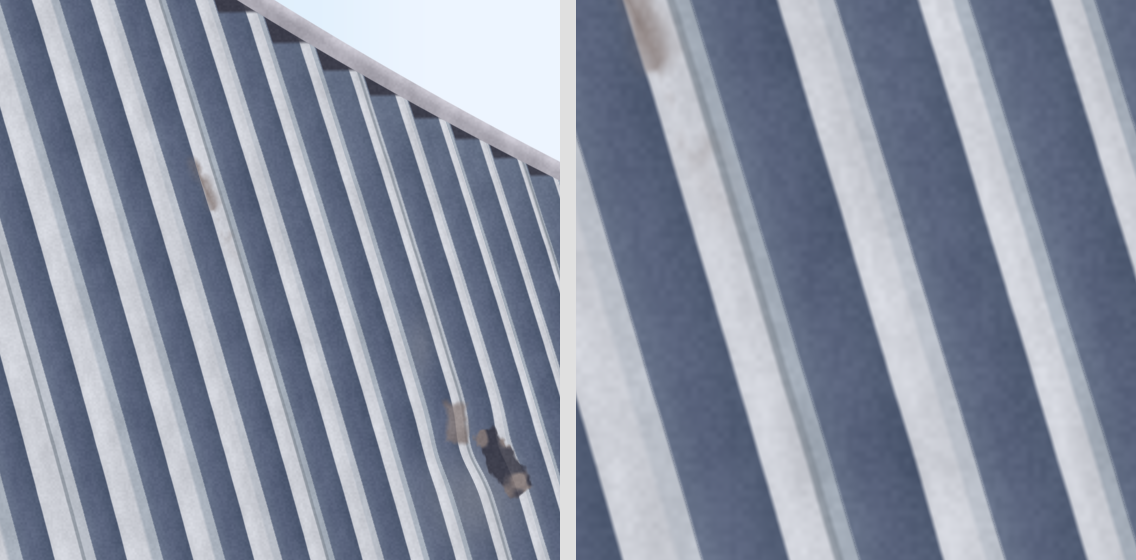
Left, the full canvas; right, a detail of the centre.
Write a WebGL 2 fragment shader that draws this texture.

```glsl
#version 300 es
precision highp float;

uniform vec2 u_resolution;
out vec4 outColor;

// Rib perspective: x = (pitch * k + shift) / (1 + SHRINK * k)
const float SHRINK = 0.0454;
const vec2 PITCH = vec2(0.122, 0.1393);   // at top, bottom
const vec2 SHIFT = vec2(-0.182, 0.098);   // at top, bottom
const float BOW = 0.005;
const float SEAM_EVERY = 4.0;
const float SOFTNESS = 0.0018;

// Eave: where its edges leave the top of the canvas
const float SKY_START = 0.490;
const float TRIM_START = 0.423;

const vec3 SKY = vec3(0.93, 0.96, 1.00);
const vec3 SKY_BLUE = vec3(0.88, 0.94, 0.99);
const vec3 TRIM = vec3(0.66, 0.65, 0.69);
const vec3 LIGHT = vec3(0.79, 0.80, 0.83);
const vec3 BEVEL = vec3(0.62, 0.66, 0.71);
const vec3 FACE = vec3(0.35, 0.39, 0.49);
const vec3 FACE_DEEP = vec3(0.28, 0.33, 0.42);
const vec3 FACE_PALE = vec3(0.45, 0.50, 0.58);
const vec3 SHADOW = vec3(0.22, 0.22, 0.27);
const vec3 RUST = vec3(0.51, 0.46, 0.45);

float hash(vec2 p) {
  p = fract(p * vec2(0.1031, 0.1137));
  p += dot(p, p.yx + 33.33);
  return fract((p.x + p.y) * p.x * 17.0);
}

float noise(vec2 p) {
  vec2 i = floor(p), f = fract(p);
  f = f * f * (3.0 - 2.0 * f);
  return mix(mix(hash(i), hash(i + vec2(1, 0)), f.x),
             mix(hash(i + vec2(0, 1)), hash(i + vec2(1, 1)), f.x), f.y);
}

float fbm(vec2 p) {
  float sum = 0.0, gain = 0.5;
  for (int i = 0; i < 4; i++) {
    sum += gain * noise(p + 40.0);
    p = p * 2.03 + 7.1;
    gain *= 0.5;
  }
  return sum;
}

float segment(vec2 p, vec2 a, vec2 b) {
  vec2 d = b - a;
  return length(p - a - d * clamp(dot(p - a, d) / dot(d, d), 0.0, 1.0));
}

// Soft spot, 1 at the centre
float spot(vec2 p, vec2 centre, vec2 radius) {
  vec2 d = (p - centre) / radius;
  return exp(-dot(d, d));
}

float eave(float d) { return d * (0.62 - 0.105 * d); }

void main() {
  vec2 p = gl_FragCoord.xy / u_resolution;
  p.y = 1.0 - p.y;                        // measured downwards
  float blur = max(SOFTNESS, 0.8 / u_resolution.y);
  float mottle = fbm(p * vec2(34.0, 20.0)) - 0.47;
  float grain = noise(p * 260.0) - 0.5;

  // Rib coordinate
  float pitch = mix(PITCH.x, PITCH.y, p.y);
  float shift = mix(SHIFT.x, SHIFT.y, p.y);
  float x = p.x - BOW * 4.0 * p.y * (1.0 - p.y) + 0.0012 * mottle;
  x += 0.014 * spot(p, vec2(0.85, 0.80), vec2(0.07, 0.05));
  float q = (x - shift) / (pitch - SHRINK * x);
  float soft = blur * pow(1.0 + SHRINK * q, 2.0) / (pitch - SHRINK * shift);
  float width = clamp(0.52 - 0.026 * q + 0.06 * p.y, 0.18, 0.6);
  float rib = floor(q + 0.5 - 0.5 * width);
  float g = q - rib;
  float across = g / width;
  float valley = fract(q - width);

  // Dark faces
  float h = clamp(valley / (1.0 - width), 0.0, 1.0);
  vec3 face = mix(FACE, FACE_DEEP, 0.65 * smoothstep(0.45, 1.0, h));
  face = mix(face, FACE_PALE, 0.45 * (1.0 - smoothstep(0.0, 0.45, h)));
  float underEave = p.y - eave(p.x - TRIM_START);
  float sheen = exp(-max(underEave, 0.0) * 9.0) * smoothstep(0.35, 0.6, p.x);
  face = mix(face, FACE_PALE, 0.55 * sheen);
  face += 0.07 * mottle;

  // Light ridges, with bevels and seams
  float ridge = smoothstep(-soft, soft, g) * (1.0 - smoothstep(width - soft, width + soft, g));
  float bevelAmount = 0.25 + 0.65 * hash(vec2(rib + 20.0, 3.0));
  vec3 light = mix(LIGHT, BEVEL, bevelAmount * smoothstep(0.62, 0.74, across));
  light += 0.03 * smoothstep(0.3, 0.0, abs(across - 0.2)) + 0.10 * mottle;
  float seam = 1.0 - step(0.5, mod(rib, SEAM_EVERY));
  float seamLine = 1.0 - smoothstep(0.02, 0.02 + 2.0 * soft / width, abs(across - 0.70));
  light = mix(light, BEVEL * 0.82, 0.7 * seam * seamLine);
  vec3 color = mix(face, light, ridge);

  // Rust, buckled metal and torn dents
  float rustDist = segment(p, vec2(0.345, 0.29), vec2(0.425, 0.465));
  float rust = smoothstep(0.024, 0.004, rustDist + 0.04 * mottle);
  rust *= smoothstep(-0.10, 0.12, mottle) * (1.0 - smoothstep(0.3, 0.5, p.y));
  color = mix(color, RUST, rust * (0.35 + 0.65 * ridge));
  float buckle = spot(p, vec2(0.85, 0.89), vec2(0.09, 0.08)) + 0.7 * spot(p, vec2(0.75, 0.62), vec2(0.025, 0.06));
  color = mix(color, vec3(0.50, 0.52, 0.57), 0.65 * buckle * (1.0 - ridge));
  float tear = segment(p, vec2(0.865, 0.785), vec2(0.925, 0.865)) + 0.05 * mottle;
  vec3 torn = mix(SHADOW, RUST, smoothstep(0.35, 0.65, noise(p * 42.0)));
  color = mix(color, torn, 0.85 * smoothstep(0.026, 0.018, tear));
  float dent = max(abs(p.x - 0.815) - 0.020, abs(p.y - 0.755) - 0.034) + 0.025 * mottle;
  color = mix(color, RUST + 0.25 * mottle, 0.75 * smoothstep(0.006, -0.006, dent));

  // Recesses under the eave
  float endRib = floor(q - width) + 1.0 + width;
  float endX = (pitch * endRib + shift) / (1.0 + SHRINK * endRib);
  float panelTop = eave(endX - TRIM_START) - 0.006;
  float recess = 1.0 - smoothstep(panelTop - 2.0 * blur, panelTop + 2.0 * blur, p.y);
  color = mix(color, SHADOW, 0.9 * recess * smoothstep(0.0, 2.0 * soft, valley));

  // Trim and sky
  float skyEdge = eave(p.x - SKY_START) - p.y;
  vec3 trim = TRIM + 0.12 * smoothstep(-0.025, 0.0, skyEdge) + 0.16 * mottle;
  color = mix(color, trim, smoothstep(blur, -blur, underEave));
  vec3 sky = mix(SKY_BLUE, SKY, smoothstep(0.5, 0.8, p.x));
  color += 0.035 * grain;
  color = mix(color, sky, smoothstep(-blur, blur, skyEdge));
  outColor = vec4(clamp(color, 0.0, 1.0), 1.0);
}
```
